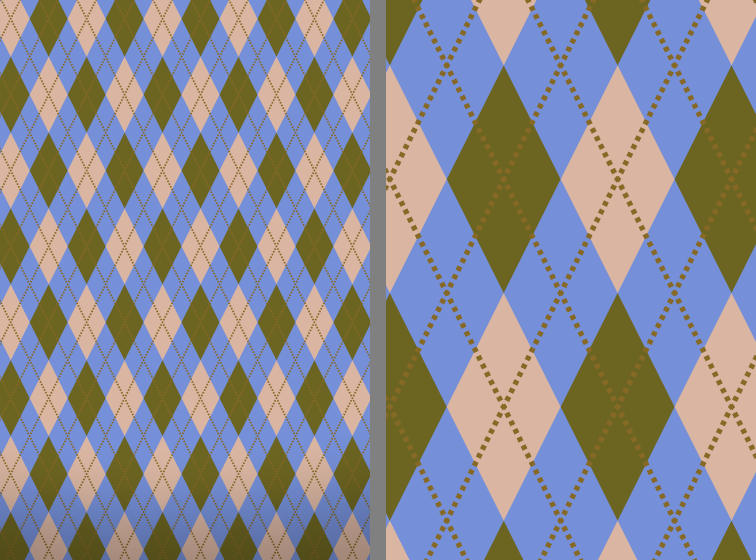
Left: the whole. Right: its middle third, enlarged.
This pattern is drawn by a Shadertoy shader. Its source:

```glsl
// Argyle knit: checkered olive and pink diamonds on blue, crossed by dotted stitches.
// Two slanted axes turn the diamonds into a plain checkerboard; the stitches run
// along the whole numbers of each axis, and a soft shade darkens the lower edge.

#define CELL vec2(0.0678, 0.1355)    // diamond width and height, canvas height = 1
#define ORIGIN vec2(0.0191, 0.0180)  // centre of the lowest left olive diamond
#define DOTS_PER_SIDE 14.0
#define DOT_HALF_SIZE vec2(0.0014, 0.0016)  // along and across the stitch line
#define OLIVE vec3(0.425, 0.395, 0.130)
#define PINK vec3(0.850, 0.710, 0.635)
#define BLUE vec3(0.460, 0.563, 0.847)
#define THREAD vec3(0.530, 0.410, 0.150)
#define SHADE_CENTRE vec2(0.45, 0.62)
#define SHADE_DEPTH 0.25

// Smoothed coverage of the even-numbered bands along one slanted axis
float evenBand(float axis, float blur) {
    float wave = 0.5 - abs(mod(axis + 1.0, 2.0) - 1.0);
    return clamp(wave / blur + 0.5, 0.0, 1.0);
}

// Row of small square dots through the local origin, in the given direction
float dottedLine(vec2 p, vec2 dir, float pixel) {
    float spacing = 0.5 * length(CELL) / DOTS_PER_SIDE;
    float along = (fract(dot(p, dir) / spacing + 0.5) - 0.5) * spacing;
    float across = dot(p, vec2(-dir.y, dir.x));
    vec2 inside = DOT_HALF_SIZE - abs(vec2(along, across));
    vec2 cover = clamp(inside / pixel + 0.5, 0.0, 1.0);
    return cover.x * cover.y;
}

void mainImage(out vec4 fragColor, in vec2 fragCoord) {
    float pixel = 1.0 / iResolution.y;
    vec2 p = fragCoord * pixel - ORIGIN;

    // Slanted axes: diamond edges lie at the half numbers
    vec2 grid = p / CELL;
    vec2 slant = vec2(grid.x + grid.y, grid.x - grid.y);
    float blur = pixel * length(1.0 / CELL);

    // Checkerboard of diamonds
    float evenA = evenBand(slant.x, blur);
    float evenB = evenBand(slant.y, blur);
    vec3 color = mix(BLUE, OLIVE, evenA * evenB);
    color = mix(color, PINK, (1.0 - evenA) * (1.0 - evenB));

    // Stitches, measured from the nearest crossing
    vec2 nearest = floor(slant + 0.5);
    vec2 crossing = 0.5 * CELL * vec2(nearest.x + nearest.y, nearest.x - nearest.y);
    vec2 local = p - crossing;
    vec2 dir = normalize(CELL);
    float rising = dottedLine(local, dir, pixel);
    float falling = dottedLine(local, vec2(dir.x, -dir.y), pixel);
    color = mix(color, THREAD, max(rising, falling));

    // Soft shade toward the lower edge and corners
    vec2 offset = fragCoord / iResolution.xy - SHADE_CENTRE;
    float reach = length(offset * vec2(0.35, 1.0));
    color *= 1.0 - SHADE_DEPTH * smoothstep(0.42, 0.66, reach);

    fragColor = vec4(color, 1.0);
}
```
